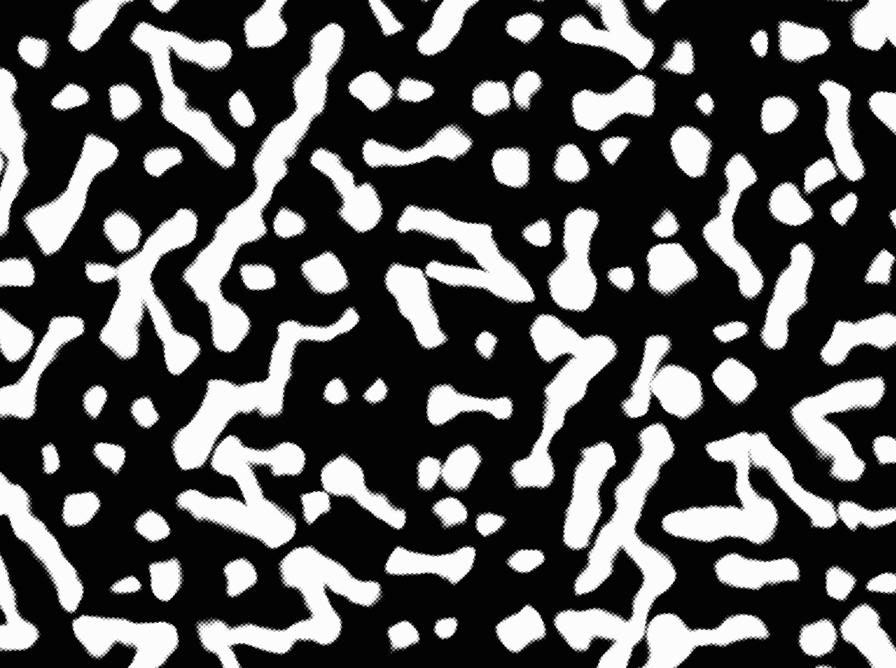
This texture is drawn by a Shadertoy shader. Its source:

```glsl
// Scattered white blobs and short branching worms on black, with finely serrated edges.

const vec3 INK = vec3(0.01);
const vec3 PAPER = vec3(0.99);
const float CELLS = 11.2;        // blob rows over the canvas height
const float JITTER = 0.56;       // wander of a blob inside its cell
const float EDGE = 0.0034;       // half width of the soft edge, in heights
const float TEETH = 286.0;       // serration cells over the height
const float TOOTH_DEPTH = 0.0016;

vec2 hash2(vec2 p) {
    vec3 q = fract(p.xyx * vec3(0.1031, 0.1030, 0.0973));
    q += dot(q, q.yzx + 33.33);
    return fract((q.xx + q.yz) * q.zy);
}

float gradientDot(vec2 corner, vec2 offset) {
    float angle = 6.2832 * hash2(corner + 71.0).x;
    return dot(vec2(cos(angle), sin(angle)), offset);
}

float gradientNoise(vec2 p) {
    vec2 i = floor(p), f = fract(p);
    vec2 u = f * f * f * (f * (f * 6.0 - 15.0) + 10.0);
    vec2 x = vec2(1.0, 0.0), y = vec2(0.0, 1.0);
    float low = mix(gradientDot(i, f), gradientDot(i + x, f - x), u.x);
    float high = mix(gradientDot(i + y, f - y), gradientDot(i + 1.0, f - 1.0), u.x);
    return mix(low, high, u.y);
}

float capsule(vec2 p, vec2 a, vec2 b, float radius) {
    vec2 pa = p - a, ba = b - a;
    float t = clamp(dot(pa, ba) / max(dot(ba, ba), 1e-5), 0.0, 1.0);
    return length(pa - ba * t) - radius;
}

float smoothUnion(float a, float b, float k) {
    float h = max(k - abs(a - b), 0.0) / k;
    return min(a, b) - h * h * k * 0.25;
}

// Centre of a blob; odd rows are shifted by half a cell.
vec2 blobCentre(vec2 id) {
    float odd = mod(id.y, 2.0);
    return id + vec2(0.5 * odd, 0.0) + 0.5 + JITTER * (hash2(id) - 0.5);
}

// Neighbour that a blob grows towards, or the blob itself if it stays alone.
vec2 linkedCell(vec2 id, float chance) {
    float side = 2.0 * mod(id.y, 2.0) - 1.0;
    if (chance < 0.16) return id + vec2(1.0, 0.0);
    if (chance < 0.30) return id + vec2(0.0, 1.0);
    if (chance < 0.44) return id + vec2(side, 1.0);
    return id;
}

// Signed distance to all blobs and links, in cell units.
float blobField(vec2 p) {
    vec2 home = floor(p);
    float d = 9.0;
    for (int j = -2; j <= 2; j++) {
        for (int i = -2; i <= 2; i++) {
            vec2 id = home + vec2(i, j);
            vec2 size = hash2(id + 17.3);
            vec2 link = hash2(id + 143.7);
            vec2 c = blobCentre(id);
            float angle = 6.2832 * size.y;
            vec2 stretch = 0.10 * link.y * vec2(cos(angle), sin(angle));
            float radius = mix(0.17, 0.33, size.x * size.x);
            d = smoothUnion(d, capsule(p, c - stretch, c + stretch, radius), 0.10);

            vec2 target = linkedCell(id, link.x);
            if (target != id) {
                float thickness = mix(0.13, 0.23, link.y);
                d = smoothUnion(d, capsule(p, c, blobCentre(target), thickness), 0.10);
            }
        }
    }
    return d;
}

// Bends outlines so that no blob is a perfect circle.
vec2 warp(vec2 p, float frequency, float amount) {
    vec2 q = p * frequency;
    return p + amount * vec2(gradientNoise(q), gradientNoise(q + 37.4));
}

// Fine checkered ripple that serrates the outlines.
float serration(vec2 uv, float frequency) {
    vec2 wave = sin(3.14159 * frequency * uv);
    return wave.x * wave.y;
}

void mainImage(out vec4 fragColor, in vec2 fragCoord) {
    vec2 uv = fragCoord / iResolution.y;

    vec2 p = warp(uv * CELLS + 20.0, 1.5, 0.22);
    p = warp(p, 3.6, 0.07);

    float d = blobField(p) / CELLS;
    d += TOOTH_DEPTH * serration(uv, TEETH);

    float edge = max(EDGE, 0.7 / iResolution.y);
    float white = 1.0 - smoothstep(-edge, edge, d);
    fragColor = vec4(mix(INK, PAPER, white), 1.0);
}
```
